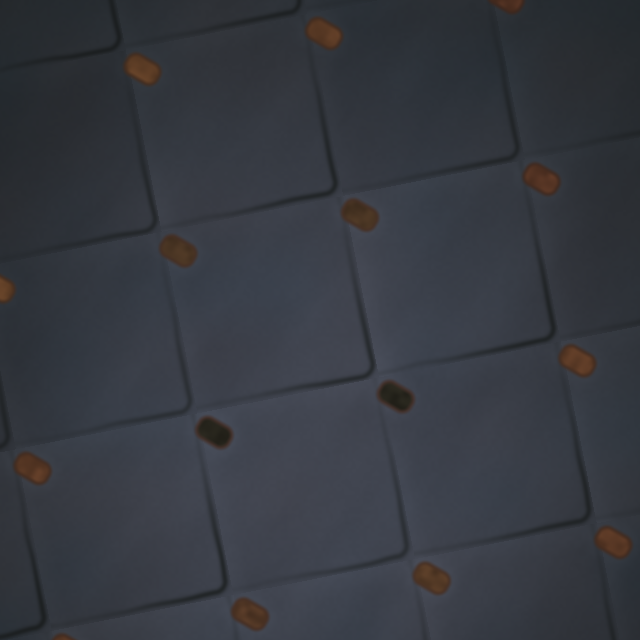
This texture is drawn by a three.js fragment shader. Its source:

```glsl
// Dim slate paving: a tilted square grid of tiles with worn seams, and a small
// rusty oval stud beside every tile corner. Seams come from a rounded edge
// distance, studs from a rounded box, mottling from layered value noise.

varying vec2 vUv;

const float TILE = 0.2893;              // tile side
const float TILT = 0.195;               // grid rotation, radians
const vec2 STUD_ORIGIN = vec2(0.6185, 0.3802);
const vec2 STUD_IN_TILE = vec2(0.068, 0.881);

const vec3 SLATE_LIT = vec3(0.250, 0.268, 0.312);
const vec3 SLATE_DIM = vec3(0.135, 0.152, 0.165);
const vec3 SEAM_DARK = vec3(0.125, 0.140, 0.145);
const vec3 RUST = vec3(0.400, 0.265, 0.160);
const vec3 RUST_RED = vec3(0.340, 0.205, 0.145);
const vec3 STUD_CORE = vec3(0.140, 0.135, 0.105);
const vec3 STUD_RIM = vec3(0.265, 0.190, 0.165);

float hash(vec2 p) {
  vec3 h = fract(vec3(p.xyx) * 0.1031);
  h += dot(h, h.yzx + 33.33);
  return fract((h.x + h.y) * h.z);
}

float noise(vec2 p) {
  vec2 i = floor(p), f = fract(p);
  f = f * f * (3.0 - 2.0 * f);
  return mix(mix(hash(i), hash(i + vec2(1.0, 0.0)), f.x),
             mix(hash(i + vec2(0.0, 1.0)), hash(i + vec2(1.0, 1.0)), f.x), f.y);
}

float fbm(vec2 p) {
  float sum = 0.0, amp = 0.5;
  for (int i = 0; i < 4; i++) {
    sum += amp * noise(p);
    p = p * 2.03 + 17.3;
    amp *= 0.5;
  }
  return sum;
}

vec2 rotate(vec2 p, float a) {
  float c = cos(a), s = sin(a);
  return vec2(c * p.x - s * p.y, s * p.x + c * p.y);
}

float bell(float x, float width) {
  return exp(-x * x / (width * width));
}

float roundBox(vec2 p, vec2 halfSize, float radius) {
  vec2 d = abs(p) - halfSize + radius;
  return length(max(d, 0.0)) + min(max(d.x, d.y), 0.0) - radius;
}

// Dark line along the right and lower tile edges, strongest at their corner
float seam(vec2 f, vec2 id, float wobble) {
  vec2 inward = vec2(1.0 - f.x, f.y);
  float radius = 0.09;
  float d = radius - length(max(radius - inward, 0.0)) + wobble;
  float along = max(inward.x, inward.y);
  float fade = mix(1.0, 0.22, smoothstep(0.1, 0.85, along));
  return bell(d - 0.026, 0.017) * fade * mix(0.55, 0.95, hash(id + 5.7));
}

// Soft worn light along the left and upper tile edges
float wornEdge(vec2 f) {
  return max(bell(f.x, 0.07), bell(1.0 - f.y, 0.09));
}

vec3 slate(vec2 uv, vec2 q, vec2 id, float shade) {
  vec3 col = mix(SLATE_LIT, SLATE_DIM, shade);
  vec2 streak = rotate(q, -0.75) * vec2(1.3, 3.2);
  float clouds = fbm(streak + id * 0.35) - 0.47;
  col *= 1.0 + 0.17 * clouds + 0.07 * (hash(id + 2.3) - 0.5);
  col += vec3(0.014, 0.0, -0.006) * (noise(uv * 9.0) - 0.5);
  return col * (1.0 + 0.025 * (noise(uv * 170.0) - 0.5));
}

vec3 studColor(float d, vec2 p, vec2 id, float exposure) {
  vec3 rust = mix(RUST, RUST_RED, hash(id + 8.1));
  vec3 face = mix(STUD_CORE, rust, exposure);
  face *= 0.88 + 0.3 * noise(p * 24.0 + id * 7.0);
  vec3 rim = mix(STUD_RIM, rust * 0.82, exposure * 0.6);
  return mix(face, rim, smoothstep(-0.03, -0.003, d));
}

void main() {
  // Grid coordinates: whole numbers fall on stud centres
  vec2 q = rotate(vUv - STUD_ORIGIN, -TILT) / TILE;
  vec2 tilePos = q + STUD_IN_TILE;
  vec2 tileId = floor(tilePos);
  vec2 f = fract(tilePos);

  // Slate, darkening away from a low central glow
  float shade = smoothstep(0.08, 0.85, length((vUv - vec2(0.5, 0.3)) * vec2(1.0, 0.82)));
  vec3 col = slate(vUv, q, tileId, shade);

  // Tile edges
  float wobble = 0.014 * (noise(q * 6.0) - 0.5);
  col *= 1.0 + 0.06 * wornEdge(f);
  col = mix(col, SEAM_DARK * mix(1.0, 0.75, shade), seam(f, tileId, wobble));

  // Studs: dark near the middle, rustier outward
  vec2 studId = floor(q + 0.5);
  vec2 p = rotate(q - studId, 0.72);
  float d = roundBox(p, vec2(0.104, 0.068), 0.058);
  vec2 studCentre = STUD_ORIGIN + rotate(studId * TILE, TILT);
  float exposure = smoothstep(0.12, 0.46, length(studCentre - vec2(0.475, 0.375)));
  col *= 1.0 + 0.07 * bell(max(d, 0.0), 0.045);
  vec3 stud = studColor(d, p, studId, exposure) * mix(1.0, 0.82, shade);
  col = mix(col, stud, 1.0 - smoothstep(-0.014, 0.014, d));

  gl_FragColor = vec4(col, 1.0);
}
```
